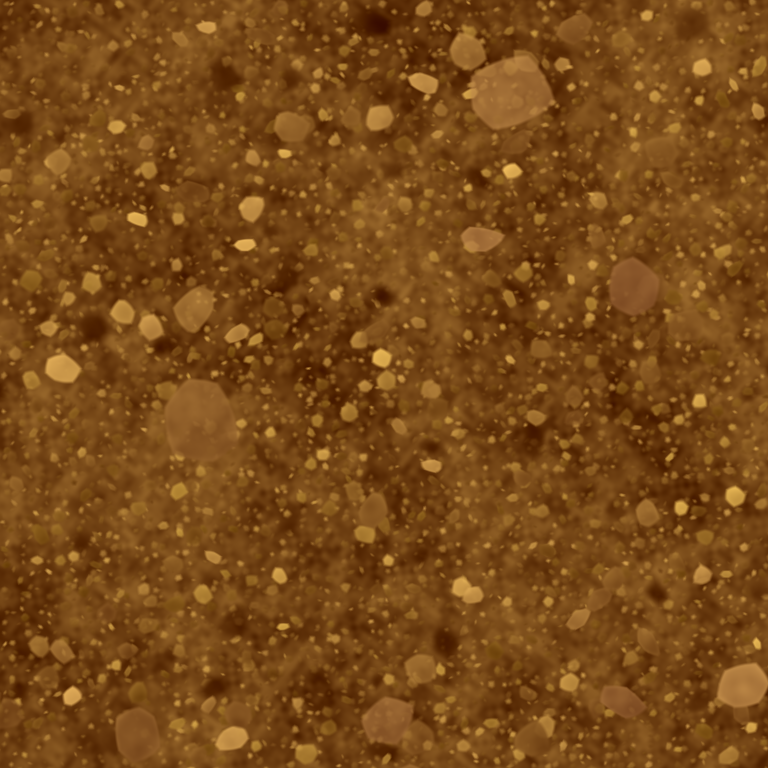
A Shadertoy shader for this texture:

```glsl
// Brown sandy sediment: a mottled matrix strewn with pale, slightly worn grains.
// Each grain is a rounded random polygon scattered on a jittered grid; layers run
// from fine specks to pebbles, and one tone value drives the colour ramp.

#define DARK_BROWN vec3(0.38, 0.20, 0.04)
#define PALE_SAND vec3(0.80, 0.60, 0.29)
#define HUE_SHIFT vec3(0.02, -0.005, 0.06)
#define MATRIX_TONE 0.115
#define EDGE_SOFTNESS 0.0028
#define ROUNDING 0.38
#define SIDES 6
#define TAU 6.2831853

float hash(vec2 p) {
    vec3 q = fract(p.xyx * vec3(0.1031, 0.1030, 0.0973));
    q += dot(q, q.yzx + 33.33);
    return fract((q.x + q.y) * q.z);
}

// Value noise on a tilted lattice, centred on zero
float mottle(vec2 p) {
    p = mat2(0.8, 0.6, -0.6, 0.8) * p + 50.0;
    vec2 cell = floor(p), f = fract(p);
    f = f * f * (3.0 - 2.0 * f);
    float low = mix(hash(cell), hash(cell + vec2(1, 0)), f.x);
    float high = mix(hash(cell + vec2(0, 1)), hash(cell + vec2(1, 1)), f.x);
    return mix(low, high, f.y) - 0.5;
}

// Distance to an irregular polygon, blended with a disc to wear its corners
float grainDistance(vec2 p, float radius, vec2 seed) {
    float d = -1e3;
    for (int i = 0; i < SIDES; i++) {
        float k = float(i);
        float angle = (k + 0.7 * hash(seed + k * 7.3)) * TAU / float(SIDES);
        float reach = radius * mix(0.6, 1.0, hash(seed + k * 3.1 + 40.0));
        d = max(d, dot(p, vec2(cos(angle), sin(angle))) - reach);
    }
    return mix(d, length(p) - 0.9 * radius, ROUNDING);
}

// Paints one layer of grains over surface = (tone, hue); radii are in cells
void scatter(inout vec2 surface, vec2 uv, float cells, float density,
             vec2 radii, vec2 tones, float hue, float softness) {
    vec2 p = uv * cells, home = floor(p);
    for (int y = -1; y <= 1; y++)
    for (int x = -1; x <= 1; x++) {
        vec2 cell = home + vec2(x, y);
        vec2 seed = cell + cells * 3.7 + 11.0;
        if (hash(seed) > density) continue;

        // Place, turn and flatten the grain
        vec2 centre = cell + 0.15 + 0.7 * vec2(hash(seed + 17.1), hash(seed + 29.7));
        float turn = (hash(seed + 5.3) - 0.5) * 2.6;
        float c = cos(turn), s = sin(turn);
        vec2 q = mat2(c, -s, s, c) * (p - centre);
        float flatness = hash(seed + 61.9);
        q.y *= 1.0 + 0.9 * flatness * flatness;
        float size = hash(seed + 83.3);
        float radius = mix(radii.x, radii.y, size * size);
        float d = grainDistance(q, radius, seed) / cells;

        // Shade with a slope, a paler rim and faint mottling
        float pick = hash(seed + 97.7);
        float tone = mix(tones.x, tones.y, pick * pick);
        tone += 0.12 * dot(p - centre, vec2(-0.5, 0.8)) / radius;
        tone += 0.08 * smoothstep(-3.0 * softness, 0.0, d);
        tone += 0.22 * mottle(uv * 60.0 + seed);
        float cover = smoothstep(softness, -softness, d);
        cover *= mix(0.6, 1.0, hash(seed + 71.1));
        surface = mix(surface, vec2(tone, hue * hash(seed + 53.9)), cover);
    }
}

void mainImage(out vec4 fragColor, in vec2 fragCoord) {
    vec2 uv = fragCoord / iResolution.y;

    // Matrix: broad patches, clumps, crumbs and fine grit
    float tone = MATRIX_TONE;
    tone += 0.28 * mottle(uv * 6.0);
    tone += 0.26 * mottle(uv * 19.0 + 4.0);
    tone += 0.32 * mottle(uv * 46.0 + 9.0);
    tone += 0.30 * mottle(uv * 115.0 + 31.0);
    vec2 surface = vec2(tone, 0.0);

    // Specks and small grains
    float soft = EDGE_SOFTNESS;
    scatter(surface, uv, 88.0, 0.50, vec2(0.20, 0.48), vec2(0.16, 0.95), -0.3, soft);
    scatter(surface, uv, 50.0, 0.40, vec2(0.20, 0.46), vec2(0.16, 1.05), -0.7, soft);

    // Dark hollows
    scatter(surface, uv, 15.0, 0.13, vec2(0.20, 0.42), vec2(-0.12, -0.45), 0.0, soft * 3.0);

    // Medium grains and pebbles
    scatter(surface, uv, 29.0, 0.27, vec2(0.22, 0.48), vec2(0.25, 1.25), -0.7, soft);
    scatter(surface, uv, 17.0, 0.22, vec2(0.22, 0.48), vec2(0.25, 1.10), 0.2, soft);
    scatter(surface, uv, 7.0, 0.20, vec2(0.24, 0.48), vec2(0.35, 0.85), 0.8, soft);

    vec3 color = mix(DARK_BROWN, PALE_SAND, surface.x) + HUE_SHIFT * surface.y;
    fragColor = vec4(clamp(color, 0.0, 1.0), 1.0);
}
```
